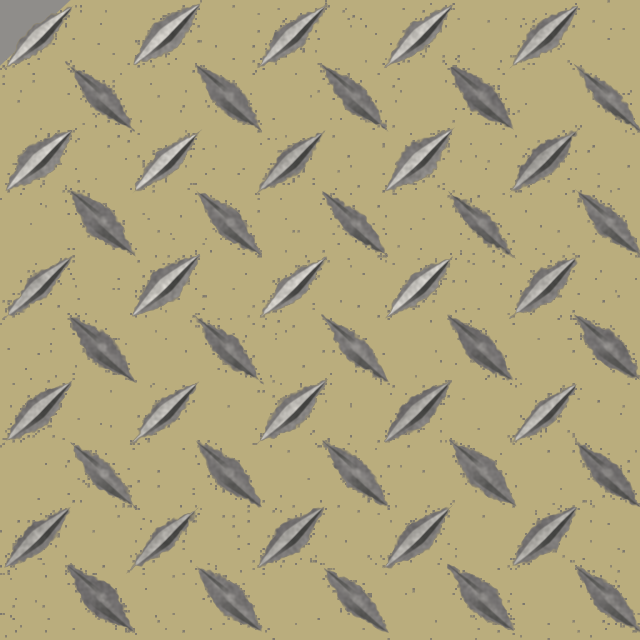
Write a Shadertoy shader that draws this texture.

```glsl
// Worn tread plate: two interleaved 5 x 5 grids of raised diamond lugs on tan.
// Rising lugs have a lit face and a shadowed face, falling lugs are dull steel;
// gradient noise frays their outlines and hashed cells scatter specks of grit.

const vec2  PITCH        = vec2(0.198, -0.196);  // step to next column, next row
const float LAST         = 4.0;                  // index of last column and row
const vec2  RISING_POS   = vec2(0.060, 0.944);
const vec2  FALLING_POS  = vec2(0.159, 0.847);
const vec2  RISING_SIZE  = vec2(0.071, 0.0255);  // half length, half width
const vec2  FALLING_SIZE = vec2(0.073, 0.0245);
const float RISING_TILT  = 0.74;
const float FALLING_TILT = -0.785;
const float FRAY         = 0.0045;
const float RIM_WIDTH    = 0.0028;
const float GRIT_CELLS   = 256.0;
const float GRIT_FAR     = 0.009;                // speck chance on open ground
const float GRIT_NEAR    = 0.30;                 // extra chance beside a lug

const vec3 TAN   = vec3(0.73, 0.68, 0.49);
const vec3 RIM   = vec3(0.56, 0.53, 0.45);
const vec3 PALE  = vec3(0.70, 0.69, 0.67);
const vec3 GREY  = vec3(0.54, 0.53, 0.52);
const vec3 STEEL = vec3(0.43, 0.42, 0.42);
const vec3 DARK  = vec3(0.31, 0.31, 0.30);

struct Lug {
    vec2 q;      // x: -1..1 along the lug, y: distance across it
    vec2 rnd;    // random pair for this lug
    float edge;  // signed distance to the frayed outline
};

vec2 hash2(vec2 c) {
    vec3 h = fract(c.xyx * vec3(0.1031, 0.1030, 0.0973));
    h += dot(h, h.yzx + 33.33);
    return fract((h.xx + h.yz) * h.zy);
}

float corner(vec2 cell, vec2 f, vec2 o) {
    return dot(hash2(cell + o) * 2.0 - 1.0, f - o);
}

float gradientNoise(vec2 p) {
    vec2 i = floor(p), f = fract(p);
    vec2 w = f * f * f * (f * (f * 6.0 - 15.0) + 10.0);
    return mix(mix(corner(i, f, vec2(0, 0)), corner(i, f, vec2(1, 0)), w.x),
               mix(corner(i, f, vec2(0, 1)), corner(i, f, vec2(1, 1)), w.x), w.y);
}

// Soft band between two heights
float band(float v, float lo, float hi) {
    const float SOFT = 0.0018;
    return smoothstep(-SOFT, SOFT, v - lo) * smoothstep(-SOFT, SOFT, hi - v);
}

float taper(float u, float power) { return 1.0 - pow(abs(u), power); }

Lug nearestLug(vec2 p, vec2 first, float tilt, vec2 size, float seed) {
    vec2 id = clamp(round((p - first) / PITCH), 0.0, LAST);
    vec2 rnd = hash2(id * 7.0 + seed);
    vec2 d = p - first - id * PITCH - (rnd.yx - 0.5) * 0.004;
    vec2 axis = vec2(cos(tilt), sin(tilt));
    vec2 q = vec2(dot(d, axis) / size.x, dot(d, vec2(-axis.y, axis.x)));
    float width = size.y * mix(0.72, 1.08, rnd.x) * taper(q.x, 1.35);
    float fray = gradientNoise(p * 120.0) + gradientNoise(p * 48.0 + seed);
    return Lug(q, rnd, (abs(q.y) - width) * 0.87 + FRAY * fray);
}

Lug risingLug(vec2 p) { return nearestLug(p, RISING_POS, RISING_TILT, RISING_SIZE, 11.0); }
Lug fallingLug(vec2 p) { return nearestLug(p, FALLING_POS, FALLING_TILT, FALLING_SIZE, 53.0); }

// Bright upper face, thin shadowed lower face, grey skirt around both
vec3 risingColor(Lug g) {
    float u = g.q.x, v = g.q.y, t = max(taper(u, 1.3), 0.0);
    float ridge = -0.003 * t + 0.0012 * sin(3.0 * u);
    vec3 c = mix(STEEL, GREY, 0.25 + 0.5 * g.rnd.y - 18.0 * v);
    c = mix(c, DARK * 0.85, band(v, -0.012 * t, ridge) * smoothstep(-0.9, 0.1, u));
    vec3 lit = PALE * mix(0.92, 1.14, g.rnd.y) * (1.05 - 9.0 * (v - ridge));
    return mix(c, lit, band(v, ridge, 0.0125 * t));
}

// Dull crest with a central knob and a shadow on alternate sides of each end
vec3 fallingColor(Lug g) {
    float u = g.q.x, v = g.q.y, t = max(taper(u, 1.3), 0.0);
    float crest = exp(-pow((v - 0.001) / 0.0055, 2.0)) * t;
    vec3 c = mix(STEEL, GREY, 0.7 * crest + 0.35 * g.rnd.y);
    float low = band(v, -0.017 * t, -0.004 * t) * smoothstep(-0.3, 0.4, u);
    float high = band(v, 0.002 * t, 0.010 * t) * smoothstep(0.0, -0.5, u);
    c = mix(c, DARK, 0.85 * max(low, high));
    float knob = length(vec2(u * FALLING_SIZE.x, v - 0.003));
    return mix(c, GREY * 1.08, 0.6 * smoothstep(0.010, 0.003, knob));
}

vec3 paintLug(vec3 under, Lug g, vec3 metal, float grain, float aa) {
    vec3 c = mix(RIM, metal * (1.0 + 0.14 * grain), smoothstep(0.0, -RIM_WIDTH, g.edge));
    return mix(under, c, smoothstep(aa, -aa, g.edge));
}

void mainImage(out vec4 fragColor, in vec2 fragCoord) {
    vec2 p = fragCoord / iResolution.xy;
    float aa = 0.75 / iResolution.y;

    // Grit, denser beside the lugs
    vec2 cell = floor(p * GRIT_CELLS), mid = (cell + 0.5) / GRIT_CELLS;
    float gap = max(min(risingLug(mid).edge, fallingLug(mid).edge), 0.0);
    vec2 rnd = hash2(cell + 301.0);
    float chance = GRIT_FAR + GRIT_NEAR * exp(-gap / 0.0035);
    vec2 box = abs(p - mid) - 0.5 / GRIT_CELLS;
    float speck = step(rnd.x, chance) * smoothstep(aa, -aa, max(box.x, box.y));
    vec3 color = mix(TAN, mix(RIM, STEEL, rnd.y * 0.7), speck);

    // Bare metal in the upper left corner
    float bare = dot(vec2(p.x, 1.0 - p.y), vec2(0.68, 0.73)) - 0.075;
    color = mix(color, GREY * 1.04, smoothstep(aa, -aa, bare));

    // Lugs
    float grain = gradientNoise(p * 150.0 + 9.0) + gradientNoise(p * 60.0);
    Lug rising = risingLug(p), falling = fallingLug(p);
    color = paintLug(color, rising, risingColor(rising), grain, aa);
    color = paintLug(color, falling, fallingColor(falling), grain, aa);
    fragColor = vec4(color, 1.0);
}
```
